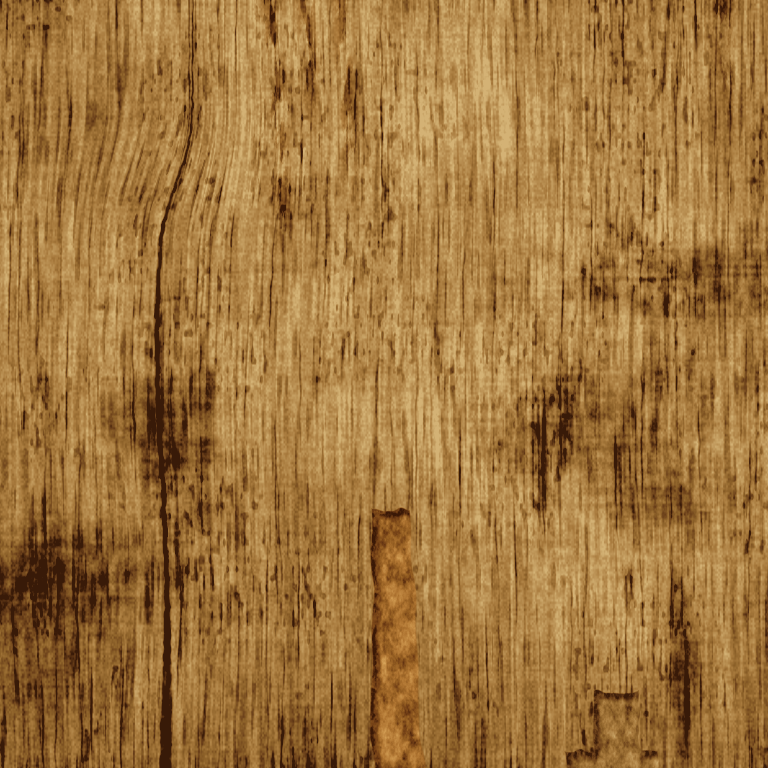
A WebGL 2 fragment shader for this texture:

```glsl
#version 300 es
precision highp float;

#define BASE_TONE 0.83
#define GRAIN_DEPTH 0.36
#define FIBRE_DEPTH 0.30
#define SPECKLE_DEPTH 0.36
#define CLOUD_DEPTH 0.55
#define STAIN_DEPTH 0.46
#define PORE_DEPTH 0.36
#define CRACK_DEPTH 0.60
#define CRACK_WIDTH 0.0011
#define VIGNETTE 0.60

uniform vec2 u_resolution;
out vec4 fragColor;

float hash(vec2 p) {
  vec3 q = fract(p.xyx * 0.1031);
  q += dot(q, q.yzx + 33.33);
  return fract((q.x + q.y) * q.z);
}

float noise(vec2 p) {
  vec2 i = floor(p), f = fract(p);
  f = f * f * (3.0 - 2.0 * f);
  return mix(mix(hash(i), hash(i + vec2(1, 0)), f.x),
             mix(hash(i + vec2(0, 1)), hash(i + 1.0), f.x), f.y);
}

float fbm(vec2 p) {
  float sum = 0.0, amp = 0.5;
  for (int i = 0; i < 5; i++) {
    sum += amp * noise(p);
    p = p * 2.1 + 17.3;
    amp *= 0.5;
  }
  return sum;
}

// Tone 0..1 to wood colour, dark to light
vec3 woodColour(float tone) {
  const vec3 ramp[6] = vec3[6](
    vec3(0.22, 0.10, 0.03), vec3(0.42, 0.25, 0.10), vec3(0.55, 0.38, 0.16),
    vec3(0.66, 0.48, 0.24), vec3(0.74, 0.58, 0.34), vec3(0.83, 0.70, 0.46));
  float t = clamp(tone, 0.0, 1.0) * 5.0;
  int i = min(int(t), 4);
  return mix(ramp[i], ramp[i + 1], t - float(i));
}

float line(float d, float halfWidth, float aa) {
  return 1.0 - smoothstep(halfWidth - aa, halfWidth + aa, abs(d));
}

// Long tapering splits, one possible per column and row
float splits(vec2 p, float aa) {
  float dark = 0.0;
  for (int layer = 0; layer < 3; layer++) {
    float k = float(layer), columns = 13.0 + 8.0 * k;
    float column = floor(p.x * columns);
    float y = p.y * (1.2 + 1.1 * k) + hash(vec2(column, k + 3.0)) * 5.0;
    vec2 id = vec2(column + 40.0 * k, floor(y));
    float bend = (noise(vec2(p.y * 5.0, column + 7.0 * k)) - 0.5) * 0.008
               + (noise(vec2(p.y * 45.0, column)) - 0.5) * 0.0022;
    float centre = (column + 0.3 + 0.4 * hash(id + 5.0)) / columns + bend;
    float reach = 0.32 + 0.18 * hash(id + 11.0);
    float taper = smoothstep(reach, reach * 0.4, abs(fract(y) - 0.5));
    float broken = smoothstep(0.15, 0.5, noise(vec2(p.y * 50.0, column + 90.0)));
    float strength = step(0.3, hash(id + 23.0)) * (0.4 + 0.6 * hash(id + 31.0));
    float cut = line(p.x - centre, CRACK_WIDTH * taper, aa) * (0.45 + 0.55 * broken);
    dark = max(dark, cut * taper * strength);
  }
  return dark;
}

float box(vec2 p, vec2 lo, vec2 hi) {
  vec2 d = max(lo - p, p - hi);
  return max(d.x, d.y);
}

// Signed distance to the wood broken out at the lower edge
float hollow(vec2 p) {
  p += (vec2(noise(p.yy * vec2(22, 1)), noise(p.xx * vec2(90, 1))) - 0.5) * 0.007;
  float slot = box(p, vec2(0.485, -0.1), vec2(0.551 - 0.05 * p.y, 0.336));
  float chip = min(box(p, vec2(0.775, -0.1), vec2(0.833, 0.1)),
                   box(p, vec2(0.735, -0.1), vec2(0.855, 0.022)));
  return min(slot, chip);
}

void main() {
  vec2 uv = gl_FragCoord.xy / u_resolution;
  float aa = 1.0 / u_resolution.y;

  // Grain swings aside in the upper left
  float swing = (uv.x - 0.22) / 0.12;
  vec2 p = uv;
  p.x -= 0.036 * smoothstep(0.68, 0.86, uv.y) * exp(-swing * swing);
  p.x += 0.008 * (noise(uv * vec2(5, 4)) - 0.5);

  // Light, cloudy colour, grain and thin dark fibres
  vec2 off = uv - vec2(0.60, 0.70);
  float tone = BASE_TONE - VIGNETTE * dot(off, off);
  float cloud = fbm(uv * vec2(5, 6) + 4.0);
  tone += CLOUD_DEPTH * (cloud - 0.48);
  tone += GRAIN_DEPTH * (noise(p * vec2(310, 13)) - 0.5);
  tone += 0.4 * GRAIN_DEPTH * (noise(p * vec2(110, 5) + 9.0) - 0.5);
  tone -= FIBRE_DEPTH * smoothstep(0.62, 0.9, noise(p * vec2(260, 20) + 70.0));
  float speckle = 0.6 * noise(uv * vec2(470, 330)) + 0.4 * noise(uv * vec2(230, 150) + 31.0);
  tone += SPECKLE_DEPTH * (speckle - 0.5);

  // Stains: centre and radii, broken up by flecks and cross scuffs
  const vec4 stains[5] = vec4[5](
    vec4(0.82, 0.44, 0.17, 0.17), vec4(0.22, 0.43, 0.08, 0.17),
    vec4(0.06, 0.23, 0.27, 0.09), vec4(0.88, 0.63, 0.23, 0.06),
    vec4(0.89, 0.15, 0.02, 0.12));
  float ragged = (fbm(p * vec2(16, 11)) - 0.48) * 2.0;
  float stain = 0.0;
  for (int i = 0; i < 5; i++) {
    float d = length((uv - stains[i].xy) / stains[i].zw) + ragged;
    stain = max(stain, 1.0 - smoothstep(0.2, 1.4, d));
  }
  float flecks = fbm(p * vec2(75, 50) + 13.0);
  float scuff = noise(uv * vec2(14, 190)) - 0.5;
  tone -= stain * STAIN_DEPTH * (0.8 + 1.6 * (flecks - 0.48));
  tone -= scuff * (0.09 + 0.14 * stain);

  // Small dark pores gathered in patches
  float patches = smoothstep(0.40, 0.62, fbm(p * vec2(18, 9) + 60.0));
  float pore = smoothstep(0.62, 0.88, noise(p * vec2(250, 85) + 50.0));
  tone -= PORE_DEPTH * pore * patches;
  tone -= 0.5 * patches * max(flecks - 0.52, 0.0);

  // Rusty flecked streaks hanging from the top
  float rust = 0.0;
  for (int i = 0; i < 4; i++) {
    float k = float(i);
    float x = 0.352 + 0.046 * k + 0.45 * step(2.5, k) + 0.06 * (1.0 - uv.y);
    float lowEnd = 0.58 + 0.25 * hash(vec2(k, 8.0));
    float band = exp(-pow((uv.x - x) / 0.011, 2.0));
    rust = max(rust, band * smoothstep(lowEnd, lowEnd + 0.15, uv.y));
  }
  rust *= smoothstep(0.36, 0.58, fbm(p * vec2(110, 28) + 20.0));
  tone -= 0.55 * rust;

  // Thin splits and the one long crack, wider toward the foot
  tone -= CRACK_DEPTH * splits(p, aa);
  float crackX = 0.217 - 0.010 * smoothstep(0.0, 0.6, uv.y) + 0.006 * smoothstep(0.6, 0.8, uv.y);
  crackX += 0.004 * (noise(vec2(uv.y * 10.0, 2.0)) - 0.5) + 0.002 * (noise(vec2(uv.y * 110.0, 6.0)) - 0.5);
  float crackWidth = mix(0.0075, 0.0026, smoothstep(0.0, 0.28, uv.y));
  crackWidth = mix(crackWidth, 0.0009, smoothstep(0.68, 0.88, uv.y));
  float crackD = p.x - crackX;
  tone -= 0.16 * exp(-abs(crackD) / 0.009);
  tone -= (0.45 + 0.4 * noise(uv * vec2(200, 90))) * line(crackD, crackWidth, aa * 1.3);

  // Hollow floor, shaded from the upper left
  float d = hollow(uv);
  float inside = 1.0 - smoothstep(-aa, aa, d);
  float shade = smoothstep(-0.008, 0.004, hollow(uv + vec2(-0.006, 0.008)));
  float crumbs = fbm(uv * vec2(110, 65));
  float floorTone = 0.50 + 1.1 * (crumbs - 0.48) + 0.3 * (speckle - 0.5);
  floorTone -= 0.6 * shade * smoothstep(0.25, 0.55, crumbs);
  tone = mix(tone, floorTone, inside);

  vec3 colour = woodColour(tone);
  float warmth = max(rust * 0.5, inside * step(uv.x, 0.6));
  colour *= mix(vec3(1), vec3(1.04, 0.95, 0.80), warmth);
  fragColor = vec4(colour, 1.0);
}
```
